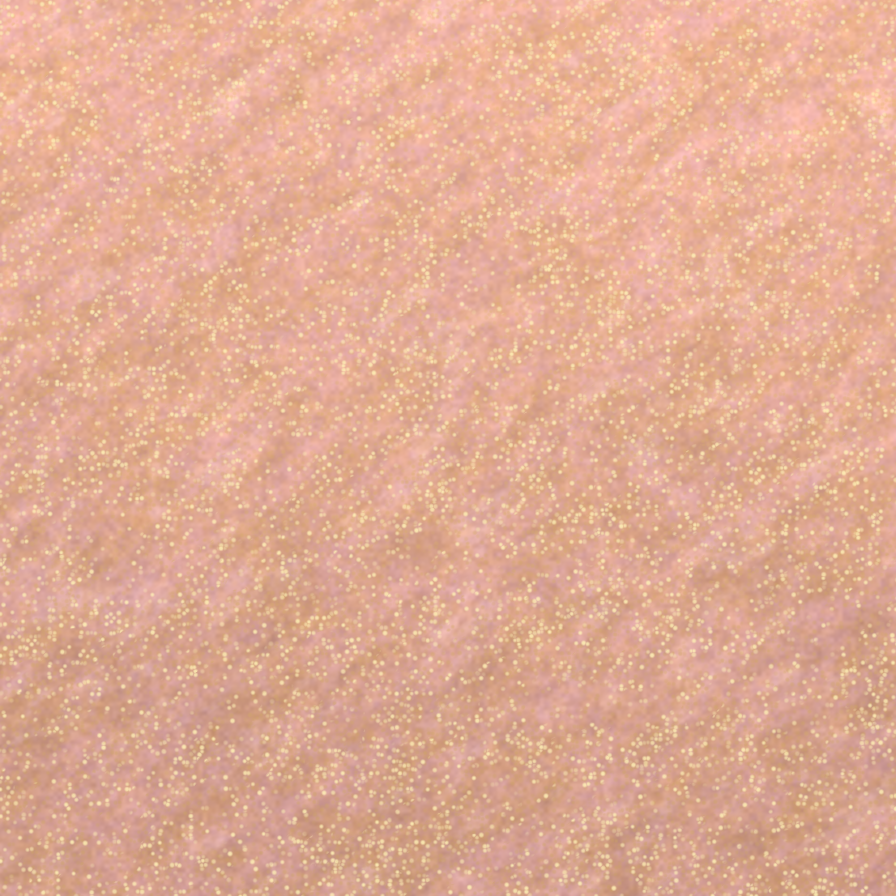
A Shadertoy shader for this texture:

```glsl
// Rose-gold shimmer: a soft pink to tan sheen brushed along a rising diagonal,
// covered with fine grain and clustered gold and pale yellow glitter.
// Streaks are stretched value noise; glitter is soft jittered dots on a grid.

const vec3 PINK = vec3(0.880, 0.655, 0.610);
const vec3 TAN = vec3(0.848, 0.632, 0.532);
const vec3 PEARL = vec3(0.940, 0.745, 0.725);
const vec3 GOLD = vec3(0.845, 0.670, 0.420);
const vec3 SPARK = vec3(1.000, 0.945, 0.710);

const float STREAK_ANGLE = 0.62;
const vec2 STREAK_SCALE = vec2(17.0, 36.0);  // along, across
const float GRAIN_SCALE = 210.0;
const float GLITTER_SCALE = 235.0;
const float GOLD_SHARE = 0.34;
const float SPARK_SHARE = 0.17;
const float LIGHT_TOP = 1.07;
const float LIGHT_BOTTOM = 0.94;

float hash(vec2 p) {
    vec3 q = fract(vec3(p.xyx) * 0.1031);
    q += dot(q, q.yzx + 33.33);
    return fract((q.x + q.y) * q.z);
}

float noise(vec2 p) {
    vec2 cell = floor(p);
    vec2 f = fract(p);
    f = f * f * (3.0 - 2.0 * f);
    float low = mix(hash(cell), hash(cell + vec2(1, 0)), f.x);
    float high = mix(hash(cell + vec2(0, 1)), hash(cell + vec2(1, 1)), f.x);
    return mix(low, high, f.y);
}

float fbm(vec2 p) {
    float sum = 0.0;
    float weight = 0.53;
    for (int i = 0; i < 4; i++) {
        sum += weight * noise(p);
        p = mat2(0.96, 0.28, -0.28, 0.96) * p * 2.03 + 17.3;
        weight *= 0.5;
    }
    return sum;
}

// Coverage of soft round dots; a dot fades in as the share passes its hash.
float dots(vec2 p, float share, float seed, float pixel) {
    vec2 cell = floor(p);
    float cover = 0.0;
    for (int y = -1; y <= 1; y++) {
        for (int x = -1; x <= 1; x++) {
            vec2 id = cell + vec2(x, y);
            vec2 key = id + seed;
            vec2 jitter = vec2(hash(key + 31.7), hash(key + 83.1)) - 0.5;
            float radius = mix(0.42, 0.58, hash(key + 57.9));
            float soft = max(0.36, 0.5 * pixel);
            float d = length(p - id - 0.5 - 0.5 * jitter);
            float disc = 1.0 - smoothstep(radius - soft, radius + soft, d);
            float glow = mix(0.3, 1.0, hash(key + 11.3));
            float kept = clamp((share - hash(key)) / 0.04, 0.0, 1.0);
            cover = max(cover, disc * glow * kept);
        }
    }
    return cover;
}

void mainImage(out vec4 fragColor, in vec2 fragCoord) {
    vec2 uv = fragCoord / iResolution.y;
    float pixel = GLITTER_SCALE / iResolution.y;

    // Streak space follows the brushing direction, slightly bent
    float c = cos(STREAK_ANGLE);
    float s = sin(STREAK_ANGLE);
    vec2 bend = 0.02 * vec2(noise(uv * 9.0), noise(uv * 9.0 + 40.0));
    vec2 streak = mat2(c, -s, s, c) * (uv + bend) * STREAK_SCALE;

    // Sheen: small pink and tan patches with pearly streaks
    float hue = smoothstep(0.28, 0.72, fbm(streak + 5.0));
    float pearl = smoothstep(0.52, 0.85, fbm(streak * 1.2 + 60.0));
    float shade = fbm(streak * 1.5 + 120.0) - 0.5;
    vec3 color = mix(TAN, PINK, hue);
    color = mix(color, PEARL, 0.55 * pearl);
    color *= 1.0 + 0.12 * shade;

    // Light falls from the top, with broad uneven patches
    float light = mix(LIGHT_BOTTOM, LIGHT_TOP, smoothstep(-0.1, 1.0, uv.y));
    color *= light + 0.04 * (noise(uv * 4.0 + 8.0) - 0.5);

    // Fine grain in brightness and warmth
    float grain = noise(uv * GRAIN_SCALE) - 0.5;
    float mottle = noise(uv * GRAIN_SCALE * 0.5 + 70.0) - 0.5;
    float warmth = noise(uv * GRAIN_SCALE * 0.6 + 300.0) - 0.5;
    color += 0.06 * grain + 0.05 * mottle;
    color += 0.08 * warmth * vec3(0.2, 0.1, -1.0);

    // Glitter gathers in small drifts and thins out on the pink patches
    float drift = smoothstep(0.28, 0.72, fbm(streak * 1.2 + 210.0));
    float density = mix(0.5, 1.5, drift) * mix(1.15, 0.85, hue);
    vec2 glitter = uv * GLITTER_SCALE;
    float gold = dots(glitter, GOLD_SHARE * density, 100.0, pixel);
    float spark = dots(glitter + 0.37, SPARK_SHARE * density, 400.0, pixel);
    color = mix(color, GOLD * light, 0.50 * gold);
    color = mix(color, SPARK, 0.85 * spark);

    fragColor = vec4(clamp(color, 0.0, 1.0), 1.0);
}
```
